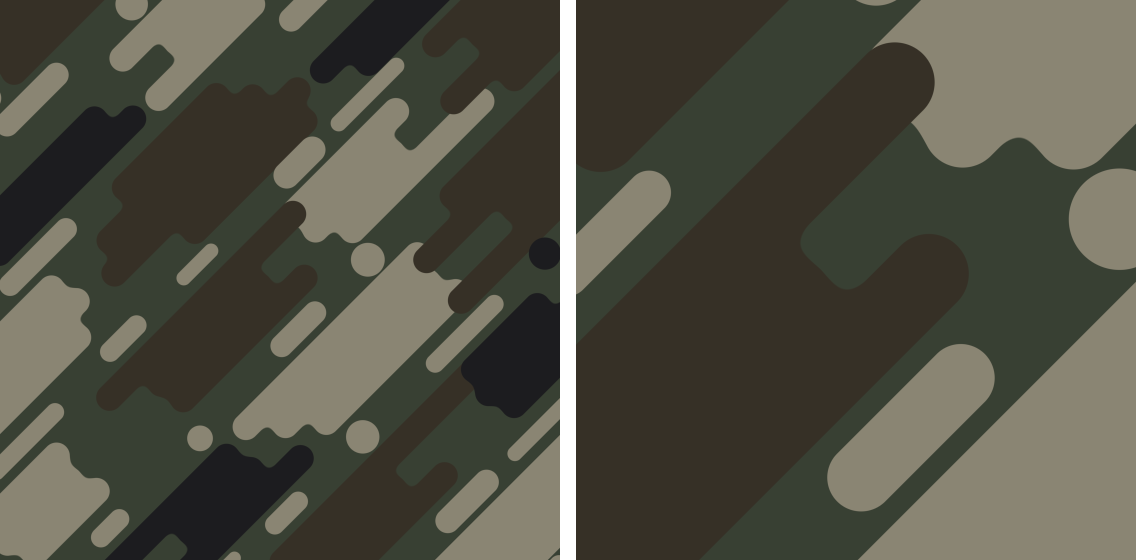
Left, the full canvas; right, a detail of the centre.
This pattern is drawn by a WebGL 2 fragment shader. Its source:

```glsl
#version 300 es
precision highp float;
// Diagonal camouflage: stacks of rounded bars, joined by soft fillets, sit in
// the staggered cells of a grid turned by 45 degrees. Small capsules and dots
// fill the free lane that runs beside each stack.

uniform vec2 u_resolution;
out vec4 fragColor;

const vec3 GREEN = vec3(0.220, 0.250, 0.200);
const vec3 TAN   = vec3(0.540, 0.520, 0.450);
const vec3 BROWN = vec3(0.210, 0.190, 0.150);
const vec3 BLACK = vec3(0.110, 0.110, 0.120);

const vec2  CELL   = vec2(0.44, 0.209); // length along and across the diagonal
const float LANE   = 0.0475;            // width of one bar
const float FILLET = 0.022;
const float FAR    = 10.0;

float hash(vec2 cell, float seed) {
    return fract(sin(dot(cell, vec2(127.1, 311.7)) + seed * 74.7) * 43758.5453);
}

float hashRange(vec2 cell, float seed, float low, float high) {
    return mix(low, high, hash(cell, seed));
}

// Distance to a capsule lying along x
float capsule(vec2 p, float halfSegment, float radius) {
    p.x = max(abs(p.x) - halfSegment, 0.0);
    return length(p) - radius;
}

// Union whose inner corners are rounded with the given radius
float roundUnion(float a, float b, float radius) {
    vec2 inset = max(vec2(radius) - vec2(a, b), 0.0);
    return max(radius, min(a, b)) - length(inset);
}

// Stack of touching bars with uneven ends
float barStack(vec2 p, vec2 cell, int bars, float stretch) {
    float d = FAR;
    for (int n = 0; n < 4; n++) {
        if (n >= bars) break;
        float seed = float(n) * 2.0 + 1.0;
        float shift = hashRange(cell, seed, -0.08, 0.08);
        float halfLength = hashRange(cell, seed + 1.0, 0.10, 0.25) * stretch;
        vec2 center = vec2(shift, (float(n) + 0.5) * LANE);
        float bar = capsule(p - center, halfLength - 0.5 * LANE, 0.5 * LANE);
        d = roundUnion(d, bar, FILLET);
    }
    return d;
}

vec3 paint(vec3 base, vec3 color, float d, float pixel) {
    return mix(color, base, smoothstep(-0.7 * pixel, 0.7 * pixel, d));
}

void main() {
    float pixel = 1.0 / u_resolution.y;
    vec2 uv = gl_FragCoord.xy * pixel;
    vec2 p = vec2(uv.x + uv.y, uv.y - uv.x) * sqrt(0.5) + vec2(0.13, 0.06);

    float tanStacks = FAR, brownStacks = FAR, blackShapes = FAR, tanChips = FAR;
    float band = floor(p.y / CELL.y);

    for (int j = -1; j <= 1; j++) {
        float row = band + float(j);
        float column = floor(p.x / CELL.x - 0.5 * row);
        for (int i = -1; i <= 1; i++) {
            vec2 cell = vec2(column + float(i), row);
            vec2 origin = vec2(cell.x + 0.5 + 0.5 * row, row) * CELL;
            vec2 q = p - origin;
            q.y += hashRange(cell, 20.0, -0.010, 0.010);

            // Stack: the colours cycle over five neighbouring cells
            float kind = mod(cell.x + 2.0 * row, 5.0);
            int bars = 3;
            if (kind > 3.5) {
                bars = hash(cell, 21.0) < 0.6 ? 2 : 3;
                blackShapes = min(blackShapes, barStack(q, cell, bars, 0.95));
            } else if (mod(kind, 2.0) > 0.5) {
                bars = hash(cell, 21.0) < 0.5 ? 3 : 4;
                float d = barStack(q, cell, bars, 1.06);
                brownStacks = roundUnion(brownStacks, d, FILLET);
            } else {
                float d = barStack(q, cell, bars, 1.0);
                tanStacks = roundUnion(tanStacks, d, FILLET);
            }

            // Capsules and dots in the free lane
            if (bars == 4) continue;
            float laneCenter = 0.5 * (3.0 * LANE + CELL.y);
            for (int n = 0; n < 2; n++) {
                float seed = 30.0 + 5.0 * float(n);
                float side = float(n) - 0.5;
                float along = side * 0.5 * CELL.x + hashRange(cell, seed, -0.03, 0.03);
                float halfSegment = hashRange(cell, seed + 1.0, 0.02, 0.075);
                float radius = hashRange(cell, seed + 2.0, 0.011, 0.024);
                bool isDot = hash(cell, seed + 3.0) < 0.28;
                if (isDot) {
                    halfSegment = 0.0;
                    radius = hashRange(cell, seed + 2.0, 0.022, 0.031);
                }
                float chip = capsule(q - vec2(along, laneCenter), halfSegment, radius);
                bool isBlack = isDot && hash(cell, seed + 4.0) < 0.4;
                if (isBlack) blackShapes = min(blackShapes, chip);
                else tanChips = min(tanChips, chip);
            }
        }
    }

    // Layers from back to front
    vec3 color = paint(GREEN, TAN, tanStacks, pixel);
    color = paint(color, BROWN, brownStacks, pixel);
    color = paint(color, TAN, tanChips, pixel);
    color = paint(color, BLACK, blackShapes, pixel);
    fragColor = vec4(color, 1.0);
}
```
